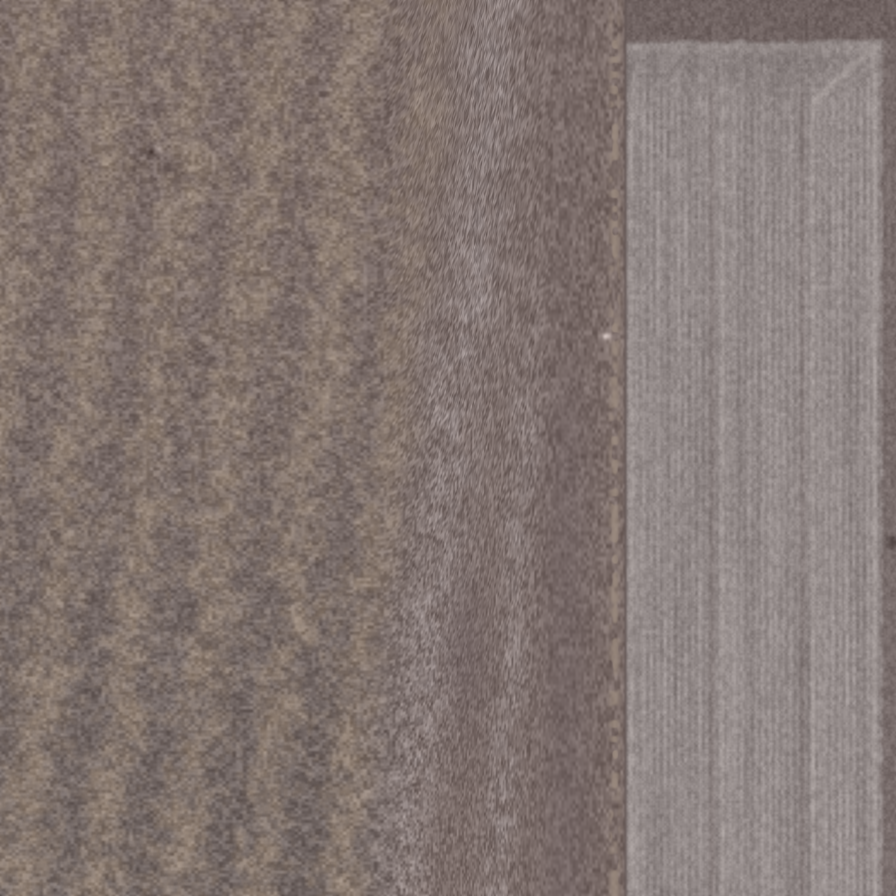
A WebGL 2 fragment shader for this texture:

```glsl
#version 300 es
precision highp float;
uniform vec2 u_resolution;
out vec4 fragColor;

const vec3 SOIL = vec3(0.478, 0.420, 0.405);
const vec3 DAMP = vec3(0.440, 0.398, 0.388);
const vec3 STRAW = vec3(0.562, 0.498, 0.448);
const vec3 ASH = vec3(0.555, 0.508, 0.502);
const vec3 MAUVE = vec3(0.445, 0.390, 0.388);
const vec3 PALE = vec3(0.572, 0.537, 0.532);
const vec3 CHALK = vec3(0.670, 0.635, 0.625);
const vec3 HEADLAND = vec3(0.435, 0.385, 0.378);
const float BORDER_X = 0.698;      // seam between the two fields
const float PLOT_TOP = 0.954;
const float PLOT_RIGHT = 0.984;
const float BAND_PERIOD = 0.0895;  // straw bands
const float BAND_START = 0.111;
const float BAND_SLANT = 0.117;
const float TRACK_STEP = 0.101;    // wheel tracks in the pale plot
const float ROW_COUNT = 128.0;
const float TAU = 6.28319;

float hash(vec2 p) {
    vec3 q = fract(p.xyx * 0.1031);
    q += dot(q, q.yzx + 33.33);
    return fract((q.x + q.y) * q.z);
}

float noise(vec2 p) {
    vec2 cell = floor(p), f = fract(p);
    f = f * f * (3.0 - 2.0 * f);
    return mix(mix(hash(cell), hash(cell + vec2(1, 0)), f.x),
               mix(hash(cell + vec2(0, 1)), hash(cell + vec2(1, 1)), f.x), f.y);
}

float fbm(vec2 p) {
    float sum = 0.0, weight = 0.533;
    for (int i = 0; i < 4; i++, weight *= 0.5) {
        sum += weight * noise(p);
        p = p * 2.03 + 17.3;
    }
    return sum;
}

float ridge(float x, float center, float width) {
    float d = (x - center) / width;
    return exp(-d * d);
}

float spot(vec2 p, vec2 center, vec2 size) {
    return exp(-dot((p - center) / size, (p - center) / size));
}

float segment(vec2 p, vec2 a, vec2 b) {
    vec2 ab = b - a;
    return length(p - a - ab * clamp(dot(p - a, ab) / dot(ab, ab), 0.0, 1.0));
}

vec3 stubbleField(vec2 p) {
    float wobble = (fbm(p * vec2(12.0, 16.0)) - 0.5) * 0.035;
    float clumps = fbm(p * vec2(75.0, 60.0));
    // slanted straw bands, fading out to the right
    float phase = (p.x + wobble - BAND_START - BAND_SLANT * p.y) / BAND_PERIOD;
    float band = 0.5 + 0.5 * cos(TAU * phase);
    float strawSide = 1.0 - smoothstep(0.38, 0.49, p.x - 0.06 * p.y + wobble);
    vec3 gap = mix(DAMP, SOIL, smoothstep(0.0, 0.9, p.y + wobble * 4.0));
    float straw = clamp(band * 0.58 + (clumps - 0.5) * 1.5 + 0.08, 0.0, 1.0);
    vec3 color = mix(SOIL, mix(gap, STRAW, straw), strawSide);
    // ashen and mauve bands beside the border
    float ash = ridge(p.x + wobble, 0.445 + 0.115 * p.y, 0.036);
    ash += 0.8 * ridge(p.x + wobble * 0.5, 0.555 + 0.06 * p.y, 0.02) * smoothstep(0.8, 0.5, p.y);
    color = mix(color, ASH, clamp(ash * (1.6 * clumps - 0.15), 0.0, 1.0));
    float mauve = 0.7 * ridge(p.x, 0.632, 0.03) * (1.0 - 0.6 * smoothstep(0.5, 0.65, p.y));
    mauve += 0.7 * spot(p, vec2(0.52, 0.27), vec2(0.025, 0.09));
    color = mix(color, MAUVE, clamp(mauve, 0.0, 1.0));
    // speckle, drawn out along the rows near the border
    float alongRows = smoothstep(0.42, 0.62, p.x);
    float coarse = noise(p * mix(vec2(150.0, 170.0), vec2(220.0, 110.0), alongRows));
    float fine = noise(p * mix(vec2(260.0, 300.0), vec2(320.0, 210.0), alongRows) + 9.0);
    float grain = (coarse - 0.5) * 0.10 + (fine - 0.5) * 0.14;
    color += grain * (0.9 + 0.35 * min(ash, 1.0) - 0.4 * min(mauve, 1.0));
    // broken straw verge
    float tufts = smoothstep(0.3, 0.75, noise(p * vec2(150.0, 120.0)));
    return mix(color, STRAW + 0.05, 0.8 * tufts * ridge(p.x, 0.686, 0.006));
}

vec3 paleField(vec2 p) {
    float rowFade = smoothstep(0.93, 0.87, p.y);
    float streak = fbm(vec2(p.x * 110.0, p.y * 4.0)) - 0.5;
    vec3 color = PALE + streak * 0.10;
    color += 0.024 * cos(TAU * ROW_COUNT * p.x) * rowFade * (0.4 + noise(p * vec2(30.0, 12.0)));
    // pale wheel tracks with a dark flank
    for (int i = 0; i < 3; i++) {
        float x = BORDER_X + 0.008 + TRACK_STEP * float(i);
        float wear = rowFade * (0.3 + 0.7 * noise(vec2(x * 50.0, p.y * 80.0)));
        color = mix(color, HEADLAND, 0.3 * rowFade * ridge(p.x, x - 0.012, 0.004));
        color = mix(color, CHALK, 0.8 * wear * (ridge(p.x, x, 0.003) + 0.4 * ridge(p.x, x + 0.01, 0.003)));
    }
    color = mix(color, CHALK, 0.5 * ridge(p.x, 0.976, 0.004));
    // turning strip and its diagonal track
    color -= 0.03 * smoothstep(0.89, 0.93, p.y);
    float turn = segment(p, vec2(0.911, 0.889), vec2(0.970, 0.942));
    color = mix(color, CHALK, 0.65 * ridge(turn, 0.0, 0.004));
    color = mix(color, CHALK, 0.3 * ridge(p.y, PLOT_TOP - 0.007, 0.006));
    // surrounding bare soil
    vec2 over = p - vec2(PLOT_RIGHT, PLOT_TOP) + (noise(p * 110.0) - 0.5) * 0.005;
    vec2 bare = smoothstep(-0.004, 0.004, over) * vec2(0.75, 1.0);
    color = mix(color, HEADLAND, max(bare.x, bare.y));
    return color + (noise(p * vec2(260.0, 190.0)) - 0.5) * 0.08 + (noise(p * 400.0) - 0.5) * 0.05;
}

void main() {
    vec2 p = gl_FragCoord.xy / u_resolution;
    float side = smoothstep(-0.0015, 0.0015, p.x - BORDER_X);
    vec3 color = mix(stubbleField(p), paleField(p), side);
    color = mix(color, HEADLAND - 0.05, 0.65 * ridge(p.x, BORDER_X, 0.002));
    // stray stones and dark tufts
    color += 0.28 * spot(p, vec2(0.677, 0.625), vec2(0.006, 0.004));
    color += 0.20 * spot(p, vec2(0.178, 0.834), vec2(0.004));
    color -= 0.15 * (spot(p, vec2(0.169, 0.831), vec2(0.005)) + spot(p, vec2(0.996, 0.395), vec2(0.007)));
    fragColor = vec4(clamp(color, 0.0, 1.0), 1.0);
}
```
